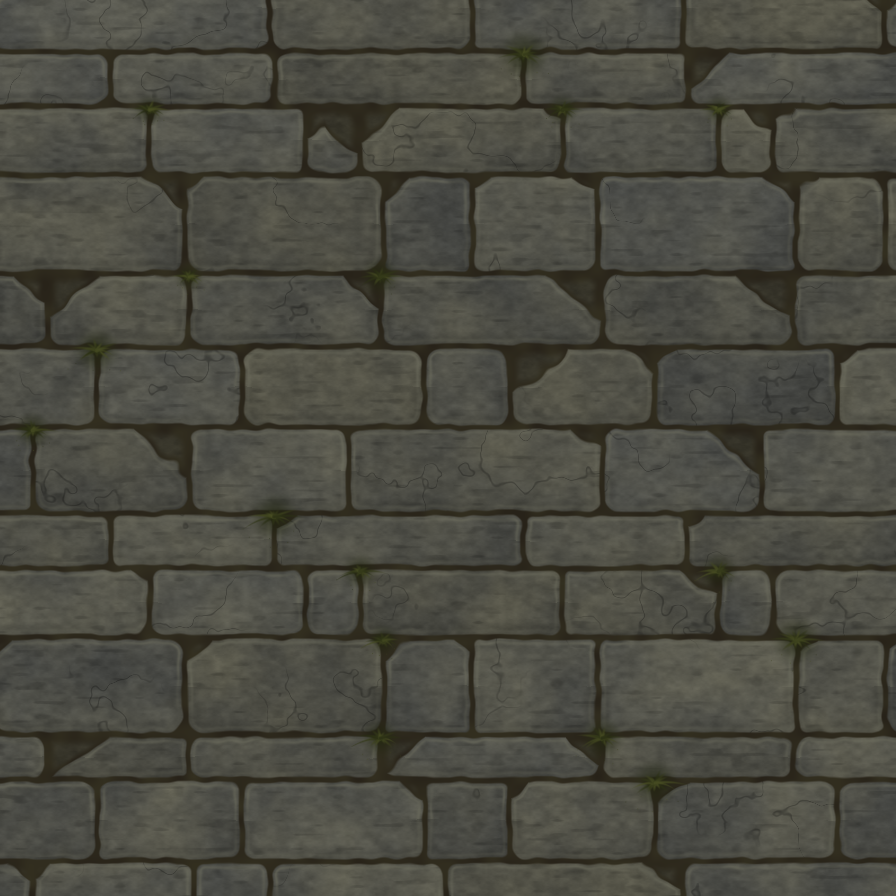
Reproduce this texture procedurally as a Shadertoy shader.

```glsl
// Old wall of coursed grey stone blocks with chipped corners, dark joints and grass tufts.

const float PERIOD = 0.461;      // spacing of repeated upright joints
const float HALF_GAP = 0.0030;   // half the joint width
const float SOFT = 0.0014;       // edge softness
const float CHIP_CHANCE = 0.34;
const float TUFT_CHANCE = 0.20;
const float TUFT_SIZE = 0.040;
const int BLADES = 15;
const int ROWS = 13;

const vec3 STONE_COOL = vec3(0.305, 0.310, 0.295);
const vec3 STONE_WARM = vec3(0.350, 0.345, 0.295);
const vec3 RIM = vec3(0.430, 0.430, 0.370);
const vec3 JOINT_DARK = vec3(0.150, 0.130, 0.095);
const vec3 JOINT_LIGHT = vec3(0.200, 0.185, 0.125);
const vec3 CHIP_FLOOR = vec3(0.225, 0.220, 0.180);
const vec3 GRASS_DARK = vec3(0.150, 0.170, 0.070);
const vec3 GRASS_LIGHT = vec3(0.290, 0.310, 0.140);

// Course edges, measured from the top
const float EDGE[14] = float[14](-0.04, 0.057, 0.1185, 0.195, 0.305, 0.387, 0.4765,
                                 0.573, 0.634, 0.711, 0.820, 0.870, 0.961, 1.04);
// Joints of each course type: zero is absent, negative does not repeat
const vec3 JOINTS[8] = vec3[8](
    vec3(0.301, 0.527, 0.0), vec3(0.124, 0.306, 0.0),
    vec3(0.167, 0.341, 0.402), vec3(0.206, 0.428, 0.527),
    vec3(0.211, 0.4245, -0.052), vec3(0.108, 0.270, 0.474),
    vec3(0.211, 0.389, -0.0365), vec3(0.0365, 0.301, -0.216));

float hash(vec2 p) {
    vec3 q = fract(vec3(p.xyx) * 0.1031);
    q += dot(q, q.yzx + 33.33);
    return fract((q.x + q.y) * q.z);
}

float noise(vec2 p) {
    vec2 i = floor(p), f = fract(p);
    f = f * f * (3.0 - 2.0 * f);
    return mix(mix(hash(i), hash(i + vec2(1, 0)), f.x),
               mix(hash(i + vec2(0, 1)), hash(i + vec2(1, 1)), f.x), f.y);
}

float fbm(vec2 p) {
    float sum = 0.0, amp = 0.5;
    for (int i = 0; i < 4; i++, amp *= 0.5, p = p * 2.03 + 7.1) sum += amp * noise(p);
    return sum / 0.9375;
}

// Position of joint n in a course, or -1 where there is none
float jointX(int row, int n) {
    int type = row == 0 ? 0 : row == ROWS - 1 ? 7 : 1 + (row - 1) % 6;
    float x = JOINTS[type][n % 3];
    if (x == 0.0 || (x < 0.0 && n > 2)) return -1.0;
    return abs(x) + float(n / 3) * PERIOD;
}

// Positive where the upper corner beside a joint has broken off
float cornerCut(vec2 corner, int row, int n, float side) {
    vec2 id = vec2(float(row) * 7.0 + side * 131.0, float(n) * 13.0 + 5.0);
    float size = hash(id) < CHIP_CHANCE ? mix(0.014, 0.047, pow(hash(id + 41.0), 2.0)) : 0.0;
    return size - dot(corner, normalize(vec2(0.8, 1.0)));
}

// Blades fanning out from the top of some joints
void addTufts(inout vec3 color, vec2 p, int row, float aa) {
    for (int n = 0; n < 6; n++) {
        float x = jointX(row, n);
        vec2 id = vec2(float(row) * 17.0 + 3.0, float(n) * 29.0 + 11.0);
        if (x < 0.0 || hash(id) > TUFT_CHANCE) continue;
        vec2 q = p - vec2(x, EDGE[row] + 0.004);
        float size = TUFT_SIZE * mix(0.6, 1.1, hash(id + 5.0));
        if (length(q) > size * 1.5) continue;
        color = mix(color, GRASS_DARK * 0.85, 0.65 * smoothstep(size * 0.75, 0.0, length(q)));
        for (int i = 0; i < BLADES; i++) {
            float h = hash(id + float(i) * 3.7);
            float angle = 6.2832 * (float(i) + h) / float(BLADES);
            vec2 tip = size * mix(0.45, 1.0, h) * vec2(cos(angle), 0.7 * sin(angle) - 0.15);
            float t = clamp(dot(q, tip) / dot(tip, tip), 0.0, 1.0);
            float d = length(q - tip * t - vec2(0.0, 0.25 * size * t * t)) - 0.0017 * (1.0 - t);
            vec3 blade = mix(GRASS_DARK, GRASS_LIGHT, hash(id + float(i) + 70.0));
            color = mix(color, blade, 0.8 * smoothstep(aa, -aa, d));
        }
    }
}

void mainImage(out vec4 fragColor, in vec2 fragCoord) {
    vec2 uv = fragCoord / iResolution.xy;
    vec2 p = vec2(uv.x, 1.0 - uv.y);
    float aa = max(SOFT, 0.75 / iResolution.y);
    vec2 w = p + 0.0035 * (vec2(noise(p * 70.0), noise(p * 70.0 + 31.0)) - 0.5);

    // Find the course and the joints on either side
    int row = 0, leftId = 0, rightId = 0;
    for (int i = 1; i < ROWS; i++) if (w.y > EDGE[i]) row = i;
    float left = 2.0, right = 2.0;
    for (int n = 0; n < 6; n++) {
        float x = jointX(row, n);
        if (x < 0.0) continue;
        float l = fract(w.x - x), r = fract(x - w.x);
        if (l < left) { left = l; leftId = n; }
        if (r < right) { right = r; rightId = n; }
    }
    float top = w.y - EDGE[row], bottom = EDGE[row + 1] - w.y;
    vec2 id = vec2(float(row) * 11.0 + 2.0, float(leftId) * 19.0 + 4.0);

    // Rounded block with broken upper corners
    float radius = mix(0.006, 0.017, hash(id + 9.0));
    vec2 q = 0.5 * abs(vec2(left - right, top - bottom));
    q -= 0.5 * vec2(left + right, top + bottom) - HALF_GAP - radius;
    float box = length(max(q, 0.0)) + min(max(q.x, q.y), 0.0) - radius;
    float cut = max(cornerCut(vec2(left, top), row, leftId, 0.0),
                    cornerCut(vec2(right, top), row, rightId, 1.0));
    float d = max(box, cut + 0.012 * (noise(p * 45.0) - 0.5));

    // Mottled stone with grain, streaks and hairline cracks
    float mottle = fbm(p * 16.0 + id);
    float grain = fbm(p * vec2(95.0, 150.0));
    vec3 stone = mix(STONE_COOL, STONE_WARM, clamp(hash(id) * 0.6 + (mottle - 0.3) * 1.1, 0.0, 1.0));
    stone *= 0.97 + 0.10 * (hash(id + 23.0) - 0.5) + 0.28 * (mottle - 0.5) + 0.30 * (grain - 0.5);
    float streak = noise(p * vec2(45.0, 190.0) + id);
    stone *= 1.0 - 0.13 * smoothstep(0.72, 0.95, streak);
    float crack = smoothstep(0.012, 0.0, abs(fbm(p * 14.0 + id * 3.0) - 0.5));
    stone *= 1.0 - 0.22 * crack * smoothstep(0.55, 0.75, noise(p * 9.0 + id));

    // Worn bright rim, stronger toward the upper edge
    float rim = exp(-pow((d + 0.0040) / 0.0020, 2.0)) * mix(0.25, 0.9, noise(p * 55.0 + 8.0));
    stone = mix(stone, RIM, rim * (top < bottom ? 0.65 : 0.40));
    stone *= 1.0 - 0.10 * smoothstep(-0.016, -0.006, d) * step(bottom, top);

    // Earthy joints and recessed chips
    vec3 ground = mix(JOINT_DARK, JOINT_LIGHT, noise(p * 60.0 + 3.0));
    float recess = smoothstep(0.0, -0.012, box) * smoothstep(0.0, 0.008, d);
    ground = mix(ground, CHIP_FLOOR * (0.75 + 0.5 * grain), 0.75 * recess);

    vec3 color = mix(ground, stone, smoothstep(aa, -aa, d));
    addTufts(color, p, row, aa);
    if (row + 1 < ROWS) addTufts(color, p, row + 1, aa);
    fragColor = vec4(color, 1.0);
}
```
